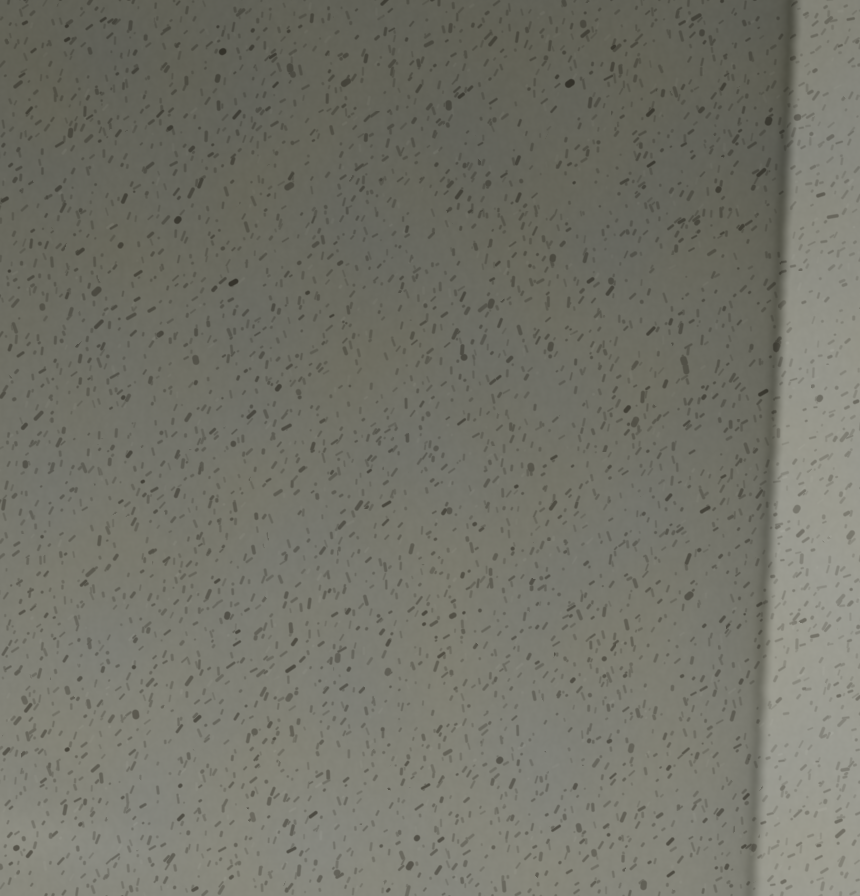
This texture is drawn by a WebGL 2 fragment shader. Its source:

```glsl
#version 300 es
precision highp float;
// A speckled grey-green wall in dim light, with a brighter strip past a slanted seam.
// Smooth gradients set the shading, gradient noise adds mottling, and
// jittered grids scatter small tilted flecks in several sizes.
uniform vec2 u_resolution;
out vec4 fragColor;

vec2 hash2(vec2 p) {
    vec3 q = fract(p.xyx * vec3(0.1031, 0.1030, 0.0973));
    q += dot(q, q.yzx + 33.33);
    return fract((q.xx + q.yz) * q.zy);
}

// Gradient noise, roughly -0.7 to 0.7
float gradientDot(vec2 cell, vec2 offset) {
    float angle = 6.2832 * hash2(cell + 71.0).x;
    return dot(vec2(cos(angle), sin(angle)), offset);
}

float noise(vec2 p) {
    vec2 i = floor(p), f = fract(p);
    vec2 u = f * f * f * (f * (f * 6.0 - 15.0) + 10.0);
    vec2 e = vec2(1.0, 0.0);
    return mix(mix(gradientDot(i, f), gradientDot(i + e, f - e), u.x),
               mix(gradientDot(i + e.yx, f - e.yx), gradientDot(i + 1.0, f - 1.0), u.x), u.y);
}

// Darkness of soft capsule flecks, one candidate per grid cell
float flecks(vec2 p, float cellSize, float halfLength, float radius, float share, float lean, float seed) {
    vec2 home = floor(p / cellSize);
    float dark = 0.0;
    for (int y = -1; y <= 1; y++) {
        for (int x = -1; x <= 1; x++) {
            vec2 cell = home + vec2(x, y);
            vec2 place = hash2(cell + seed);
            vec2 shape = hash2(cell + seed + 37.0);
            vec2 kind = hash2(cell + seed + 83.0);
            float angle = lean + (shape.x - 0.5) * 1.5;
            vec2 axis = vec2(sin(angle), cos(angle));
            vec2 d = p - (cell + place) * cellSize;
            d -= axis * clamp(dot(d, axis), -halfLength * shape.y, halfLength * shape.y);
            float size = radius * mix(0.6, 1.2, kind.y);
            float body = 1.0 - smoothstep(size - 0.0009, size + 0.0013, length(d));
            dark = max(dark, body * step(kind.x, share) * mix(0.35, 1.0, place.x * shape.x + 0.3 * kind.y));
        }
    }
    return dark;
}

void main() {
    vec2 p = gl_FragCoord.xy / u_resolution.y;

    // Signed distance from the seam, positive on the bright strip
    float seam = p.x - 0.839 - 0.046 * p.y - 0.002 * noise(vec2(p.y * 45.0, 3.0));
    float strip = smoothstep(-0.004, 0.013, seam);

    // Wall fades upwards and towards the seam
    float wall = mix(0.535, 0.375, smoothstep(-0.15, 1.08, p.y));
    wall += 0.016 * (0.4 - p.x) * (1.0 - p.y);
    wall += 0.025 * exp(-pow((p.y - 0.07 + 0.1 * p.x) / 0.03, 2.0)) * smoothstep(0.3, 0.0, p.x);
    wall -= 0.035 * exp(min(seam, 0.0) / 0.045);
    float bright = mix(0.605, 0.51, smoothstep(0.35, 1.05, p.y));
    float light = mix(wall, bright, strip);
    light -= 0.045 * exp(-pow((seam + 0.002) / 0.007, 2.0));

    // Broad mottling and faint fine grain
    float mottle = noise(p * 7.0) + 0.5 * noise(p * 19.0 + 40.0);
    light += 0.008 * mottle + 0.010 * noise(p * vec2(130.0, 90.0)) + 0.006 * noise(p * 230.0);
    float warmth = noise(p * 9.0 + 15.0);
    vec3 colour = light + vec3(0.003, 0.003, -0.037) + warmth * vec3(0.008, 0.002, -0.014);

    // Flecks thin out in patches and lean further over on the strip
    float lean = mix(0.35, 0.75, step(0.0, seam));
    float density = 0.62 + 0.35 * noise(p * 11.0 + 90.0);
    float fine = flecks(p, 0.0125, 0.0038, 0.0012, density, lean, 11.0);
    float medium = flecks(p + 0.007, 0.021, 0.0048, 0.0017, density * 0.8, lean, 151.0);
    float coarse = flecks(p + 0.013, 0.055, 0.0030, 0.0031, 0.28, lean, 307.0);
    float dark = max(max(0.30 * fine, 0.42 * medium), 0.50 * coarse);
    dark *= mix(1.0, 0.75, strip);
    colour *= 1.0 - dark * vec3(0.96, 1.0, 1.06);

    // Sparse pale flecks
    float pale = flecks(p + 0.004, 0.026, 0.0040, 0.0011, 0.35, lean, 509.0);
    colour += 0.030 * pale * (1.0 - dark);

    fragColor = vec4(colour, 1.0);
}
```
